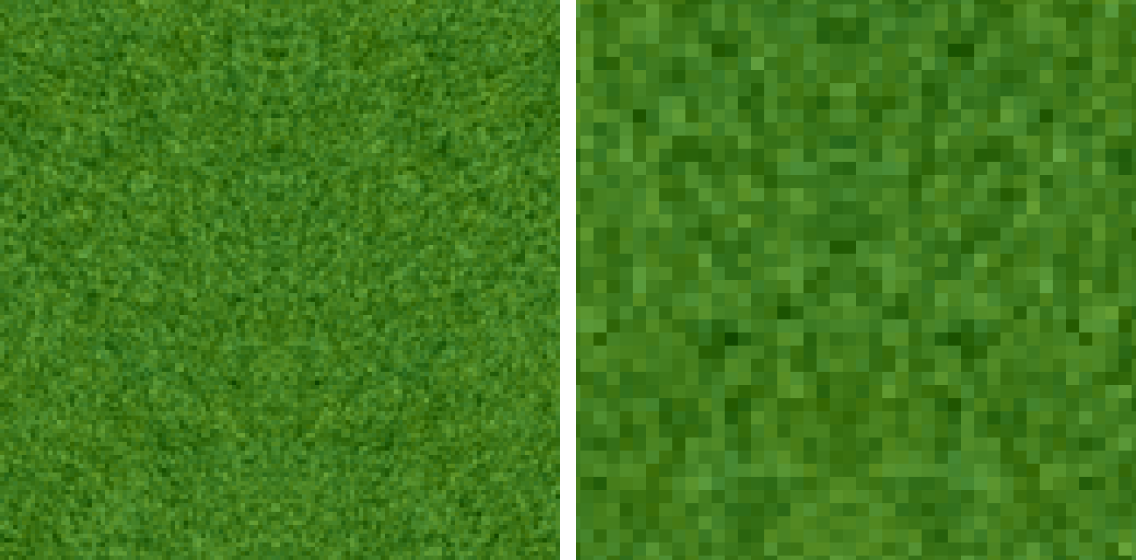
Left: the whole. Right: its middle third, enlarged.
Write a Shadertoy shader that draws this texture.

```glsl
const float CELLS = 128.0;
const float FOLD_COLUMN = 125.0;
const vec3 MEAN_GREEN = vec3(0.252, 0.479, 0.112);
const vec3 TONE_STEP = vec3(0.050, 0.054, 0.043);
const vec3 HUE_STEP = vec3(0.014, 0.002, -0.018);

// Integer hash of a cell and a seed
uint hashCell(vec2 cell, uint seed) {
    uvec2 q = uvec2(ivec2(cell) + 1024);
    uint h = q.x * 1597334677u ^ q.y * 3812015801u ^ seed * 2654435769u;
    h = (h ^ (h >> 16)) * 2146121005u;
    h = (h ^ (h >> 15)) * 2221713035u;
    return h ^ (h >> 16);
}

// Bell-shaped noise with zero mean and unit deviation: sum of four bytes
float grain(vec2 cell, uint seed) {
    uint h = hashCell(cell, seed);
    uint total = (h & 255u) + ((h >> 8) & 255u) + ((h >> 16) & 255u) + (h >> 24);
    return (float(total) / 255.0 - 2.0) * 1.732;
}

// Smooth noise for broad patches
float patches(vec2 p, uint seed) {
    vec2 i = floor(p), f = fract(p);
    f = f * f * (3.0 - 2.0 * f);
    float low = mix(grain(i, seed), grain(i + vec2(1, 0), seed), f.x);
    float high = mix(grain(i + vec2(0, 1), seed), grain(i + vec2(1, 1), seed), f.x);
    return mix(low, high, f.y);
}

// One of four short blade directions
vec2 bladeDirection(vec2 cell, uint seed) {
    uint pick = hashCell(cell, seed) >> 30;
    if (pick == 0u) return vec2(1, 0);
    if (pick == 1u) return vec2(0, 1);
    return pick == 2u ? vec2(1, 1) : vec2(1, -1);
}

// Grain that leans on its neighbours, forming small clumps
float clumps(vec2 cell, uint seed) {
    return 0.76 * grain(cell, seed)
         + 0.28 * grain(cell + vec2(1, 0), seed)
         + 0.28 * grain(cell + vec2(0, 1), seed)
         + 0.30 * grain(cell + bladeDirection(cell, seed + 1u), seed);
}

// Flat colour of one cell, loosely mirrored left to right
vec3 grassCell(vec2 cell) {
    vec2 folded = vec2(min(cell.x, FOLD_COLUMN - cell.x), cell.y);
    float tone = clumps(folded, 3u)
               + 0.30 * grain(cell, 11u)
               + 0.14 * patches(cell / 9.0, 17u);
    float hue = 0.75 * grain(folded, 23u) + 0.6 * patches(folded / 6.0, 29u);
    return MEAN_GREEN + tone * TONE_STEP + hue * HUE_STEP;
}

// Blend neighbouring cells only across the width of a pixel
vec3 smoothCells(vec2 p, float pixelWidth) {
    vec2 i = floor(p - 0.5), f = fract(p - 0.5);
    f = clamp((f - 0.5) / pixelWidth + 0.5, 0.0, 1.0);
    vec3 low = mix(grassCell(i), grassCell(i + vec2(1, 0)), f.x);
    vec3 high = mix(grassCell(i + vec2(0, 1)), grassCell(i + vec2(1, 1)), f.x);
    return mix(low, high, f.y);
}

void mainImage(out vec4 fragColor, in vec2 fragCoord) {
    float pixelWidth = CELLS / iResolution.y;
    vec3 grass = smoothCells(fragCoord * pixelWidth, pixelWidth);
    fragColor = vec4(clamp(grass, 0.0, 1.0), 1.0);
}
```
